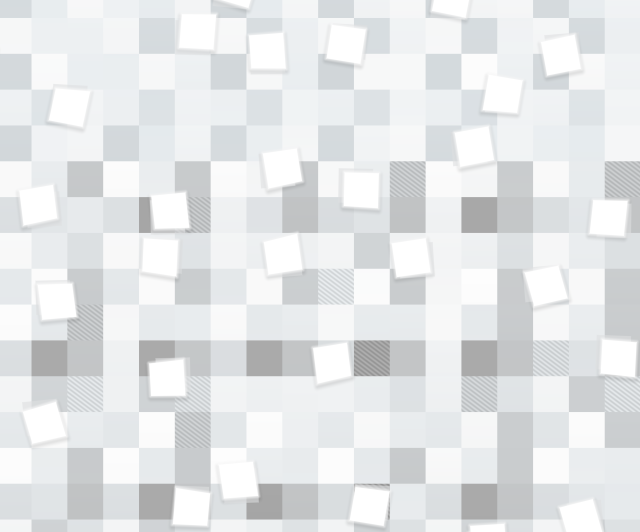
Write a Shadertoy shader that draws this background.

```glsl
// Pale grey mosaic of squares, darker toward the bottom, with loose white tiles on top.
#define ROWS 14.85              // squares across the canvas height
#define GRID_SHIFT vec2(0.12, 0.652)
#define TOP_ROW 15.0            // index of the uppermost row
#define PALE_ROWS 5.0           // rows at the top using the pale motif
#define HATCH_CHANCE 0.06
#define HATCH_LINES 10.0        // hatch lines per square
#define TILE_SPACING 3.0        // squares per loose tile, each way
#define TILE_CHANCE 0.80
#define TILE_HALF 0.48
#define TILE_TURN 0.26          // largest rotation in radians

// Tones of the repeating motif: 3 columns by 4 rows, counted from the top
const vec3 PALE_MOTIF[4] = vec3[4](
    vec3(0.85, 0.92, 0.96), vec3(0.96, 0.86, 0.94),
    vec3(0.84, 0.98, 0.94), vec3(0.94, 0.88, 0.95));
const vec3 GREY_MOTIF[4] = vec3[4](
    vec3(0.90, 0.98, 0.80), vec3(0.98, 0.92, 0.79),
    vec3(0.87, 0.66, 0.77), vec3(0.95, 0.82, 0.88));

float hash(vec2 p) {
    vec3 v = fract(p.xyx * 0.1031);
    v += dot(v, v.yzx + 33.33);
    return fract((v.x + v.y) * v.z);
}

vec2 hash2(vec2 p) {
    return vec2(hash(p + 17.3), hash(p + 61.7));
}

mat2 rotation(float angle) {
    float c = cos(angle), s = sin(angle);
    return mat2(c, s, -s, c);
}

float boxDistance(vec2 p, float halfSize) {
    vec2 d = abs(p) - halfSize;
    return length(max(d, 0.0)) + min(max(d.x, d.y), 0.0);
}

// Colour of one mosaic square, with its slight gradient and optional hatching
vec3 squareColor(vec2 cell, vec2 pos) {
    float row = TOP_ROW - cell.y;
    int i = int(mod(row, 4.0)), j = int(mod(cell.x, 3.0));
    bool pale = row < PALE_ROWS;
    float tone = pale ? PALE_MOTIF[i][j] : GREY_MOTIF[i][j];

    // Some squares fade out, more often higher up
    float depth = smoothstep(PALE_ROWS, 11.0, row);
    float fadeChance = pale ? 0.15 : mix(0.42, 0.15, depth);
    if (hash(cell + 5.0) < fadeChance) tone = mix(tone, 0.97, 0.75);
    tone += 0.02 * (hash(cell + 29.0) - 0.5);

    // Cool tint on the middle tones only
    float cool = smoothstep(0.66, 0.86, tone) * (1.0 - smoothstep(0.90, 0.99, tone));
    vec3 color = tone + cool * vec3(-0.012, 0.003, 0.012) * (pale ? 1.4 : 1.0);

    vec2 local = pos - cell - 0.5;
    color += 0.014 * local.y * (hash(cell + 83.0) - 0.3);
    if (!pale && tone < 0.90 && hash(cell + 41.0) < HATCH_CHANCE * 2.0) {
        float wave = cos(6.28318 * HATCH_LINES * (0.6 * local.x + 0.8 * local.y));
        color += 0.05 * wave - 0.02;
    }
    return color;
}

// Blend the four nearest squares across a one pixel seam
vec3 mosaic(vec2 pos, float pixel) {
    vec2 base = floor(pos - 0.5);
    vec2 w = clamp((fract(pos - 0.5) - 0.5) / pixel + 0.5, 0.0, 1.0);
    vec3 lower = mix(squareColor(base, pos), squareColor(base + vec2(1, 0), pos), w.x);
    vec3 upper = mix(squareColor(base + vec2(0, 1), pos), squareColor(base + 1.0, pos), w.x);
    return mix(lower, upper, w.y);
}

// Lay one loose tile: shadow, grey side face, glow and white front
vec3 addTile(vec3 color, vec2 p, vec2 id, float pixel) {
    vec2 shape = hash2(id + 7.0) - 0.5;
    vec2 lift = (hash2(id + 23.0) - 0.5) * 0.34;
    float angle = TILE_TURN * (2.0 * hash(id + 47.0) - 1.0);

    vec2 front = rotation(angle) * p;
    front.x += 0.16 * shape.x * front.y;
    front.y *= 1.0 + 0.24 * shape.y * front.x;
    float face = boxDistance(front, TILE_HALF);
    float side = boxDistance(rotation(angle * 0.4) * (p - lift), TILE_HALF);
    float shadow = boxDistance(front + vec2(0.0, 0.06), TILE_HALF);

    color *= 1.0 - 0.13 * smoothstep(0.16, -0.04, shadow);
    color = mix(color, vec3(0.87, 0.875, 0.88), 0.6 * smoothstep(pixel, -pixel, side));
    color = mix(color, vec3(1.0), 0.6 * smoothstep(0.10, 0.0, face));
    return mix(color, vec3(1.0), smoothstep(pixel, -pixel, face));
}

void mainImage(out vec4 fragColor, in vec2 fragCoord) {
    float pixel = ROWS / iResolution.y;
    vec2 pos = fragCoord * pixel + GRID_SHIFT;
    vec3 color = mosaic(pos, pixel);

    // Loose tiles, one candidate per coarse block
    vec2 block = floor(pos / TILE_SPACING);
    for (int y = -1; y <= 1; y++)
    for (int x = -1; x <= 1; x++) {
        vec2 id = block + vec2(x, y);
        if (hash(id + 101.0) > TILE_CHANCE) continue;
        vec2 center = (id + mix(vec2(0.12), vec2(0.88), hash2(id + 131.0))) * TILE_SPACING;
        color = addTile(color, pos - center, id, 0.7 * pixel);
    }
    fragColor = vec4(clamp(color, 0.0, 1.0), 1.0);
}
```
